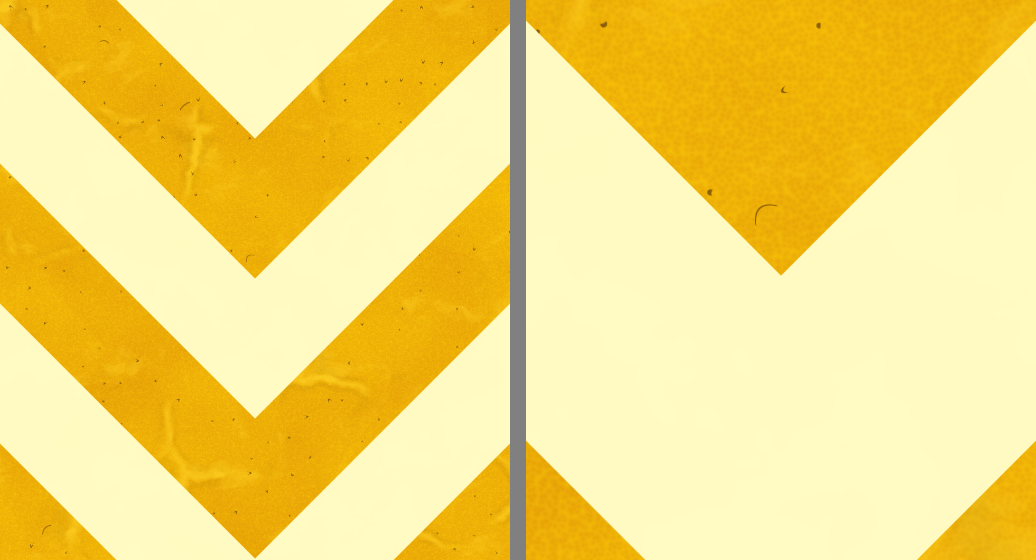
Left: the whole. Right: its middle third, enlarged.
Reproduce this pattern procedurally as a WebGL 1 fragment shader.

```glsl
precision highp float;
// Downward chevrons of crumpled golden paper on smooth cream.

uniform vec2 u_resolution;

const float PERIOD = 0.5;        // vertical repeat, in canvas heights
const float FIRST_TIP = 0.2474;  // depth of the first upper tip

const vec3 CREAM = vec3(1.0, 0.982, 0.76);
const vec3 GOLD_DARK = vec3(0.915, 0.655, 0.025);
const vec3 GOLD_LIGHT = vec3(0.962, 0.745, 0.03);
const vec3 CREASE_LIGHT = vec3(0.99, 0.81, 0.13);
const vec3 FLECK_BROWN = vec3(0.34, 0.21, 0.03);

vec2 hash2(vec2 cell) {
  vec2 k = vec2(dot(cell, vec2(127.1, 311.7)), dot(cell, vec2(269.5, 183.3)));
  return fract(sin(k) * 43758.545);
}

// Cellular noise: nearest distance, border gap, random tone of the cell.
vec3 cellular(vec2 p) {
  vec2 base = floor(p);
  vec2 f = p - base;
  float nearest = 8.0;
  float second = 8.0;
  float tone = 0.0;
  for (int j = -1; j <= 1; j++) {
    for (int i = -1; i <= 1; i++) {
      vec2 offset = vec2(float(i), float(j));
      vec2 seed = hash2(base + offset);
      float dist = length(offset + seed - f);
      if (dist < nearest) {
        second = nearest;
        nearest = dist;
        tone = seed.x;
      } else {
        second = min(second, dist);
      }
    }
  }
  return vec3(nearest, second - nearest, tone);
}

// Layered rotated sines, roughly -1 to 1.
float clouds(vec2 p) {
  float sum = 0.0;
  float gain = 0.5;
  for (int i = 0; i < 5; i++) {
    sum += gain * sin(p.x + 1.3 * sin(p.y)) * cos(p.y + 0.7 * sin(p.x));
    p = mat2(1.2, 1.5, -1.5, 1.2) * p + 2.7;
    gain *= 0.62;
  }
  return sum;
}

// Short curved strokes, at most one in each cell.
float flecks(vec2 p, float scale, float reach, float width, float density, float pixel) {
  vec2 cell = floor(p * scale);
  vec2 place = hash2(cell + 17.0);
  vec2 traits = hash2(cell + 53.0);
  vec2 q = fract(p * scale) - mix(vec2(0.3), vec2(0.7), place);
  float angle = 6.2832 * traits.y;
  q = mat2(cos(angle), -sin(angle), sin(angle), cos(angle)) * q;
  float halfLength = reach * (0.3 + 0.7 * place.x);
  q.y += 2.0 * (place.y - 0.5) * q.x * q.x / max(reach, 0.01);
  q.x -= clamp(q.x, -halfLength, halfLength);
  float dist = length(q) / scale - width * (0.5 + place.y);
  return step(traits.x, density) * (1.0 - smoothstep(-pixel, pixel, dist));
}

// Signed distance to the chevron bands, negative inside.
float chevrons(vec2 p, float middle) {
  float depth = 1.0 - p.y + abs(p.x - middle) - FIRST_TIP;
  float fromCentre = abs(fract(depth / PERIOD + 0.25) - 0.5);
  return (fromCentre - 0.25) * PERIOD * 0.7071;
}

vec3 goldPaper(vec2 p, float pixel) {
  float mottling = clouds(p * 9.0);
  vec2 bent = p + 0.022 * vec2(clouds(p * 14.0 + 4.0), clouds(p * 14.0 + 9.0));
  vec3 folds = cellular(bent * 5.5 + 3.0);
  float grain = cellular(p * 290.0).x - 0.5 + 0.5 * (cellular(p * 120.0).x - 0.5);

  float tone = 0.5 + 0.42 * mottling + 0.35 * (folds.z - 0.5) + 0.75 * grain;
  vec3 color = mix(GOLD_DARK, GOLD_LIGHT, clamp(tone, -0.4, 1.4));

  // Broken pale creases, with faint shade beside them
  float patches = smoothstep(0.0, 0.55, clouds(p * 11.0 + 21.0));
  float ridge = 1.0 - smoothstep(0.0, 0.12, folds.y);
  float shade = smoothstep(0.06, 0.14, folds.y) * (1.0 - smoothstep(0.14, 0.26, folds.y));
  float wisps = smoothstep(0.3, 0.8, clouds(bent * vec2(16.0, 23.0) + 2.0));
  color = mix(color, CREASE_LIGHT, clamp(0.65 * ridge * patches + 0.45 * wisps, 0.0, 0.8));
  color *= 1.0 - 0.045 * shade * patches;

  // Dust specks and longer fibres
  float specks = flecks(p, 30.0, 0.04, 0.0011, 0.28, pixel);
  float fibres = flecks(p + 0.37, 8.0, 0.1, 0.0009, 0.16, pixel);
  return mix(color, FLECK_BROWN, 0.65 * max(specks, fibres));
}

void main() {
  float pixel = 1.0 / u_resolution.y;
  vec2 p = gl_FragCoord.xy * pixel;
  float middle = 0.5 * u_resolution.x * pixel;

  float band = 1.0 - smoothstep(-0.7 * pixel, 0.7 * pixel, chevrons(p, middle));
  vec3 cream = CREAM + 0.004 * clouds(p * 12.0) * vec3(0.3, 1.0, 2.0);
  gl_FragColor = vec4(mix(cream, goldPaper(p, pixel), band), 1.0);
}
```
